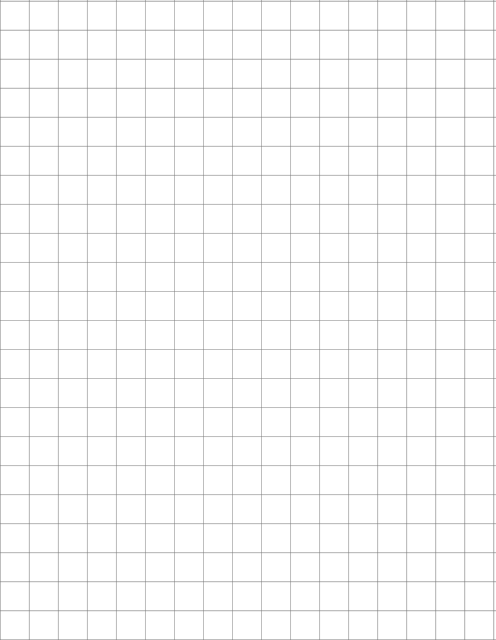
Write a Shadertoy shader that draws this pattern.

```glsl
// Plain square graph paper: thin grey rules on white, 17 cells across and 22 down.
// Each axis measures the distance to its nearest rule, and the hairline is
// smoothed by the exact overlap of its width with a pixel-wide filter.

#define CELL 0.04535            // cell side, in canvas heights
#define ORIGIN vec2(0.0005, 0.0004) // lower left crossing
#define LINE_WIDTH 0.00098      // rule width, in canvas heights
#define FILTER_PIXELS 1.3       // smoothing width
#define PAPER vec3(1.0)
#define INK vec3(0.47)

// Distance on each axis to the nearest rule.
vec2 ruleDistance(vec2 p) {
    vec2 cell = fract((p - ORIGIN) / CELL + 0.5) - 0.5;
    return abs(cell) * CELL;
}

// Share of the filter window covered by a rule on each axis.
vec2 ruleCoverage(vec2 dist, float window) {
    float fullCover = min(1.0, LINE_WIDTH / window);
    return clamp((0.5 * (LINE_WIDTH + window) - dist) / window, 0.0, fullCover);
}

void mainImage(out vec4 fragColor, in vec2 fragCoord) {
    vec2 p = fragCoord / iResolution.y;
    float window = FILTER_PIXELS / iResolution.y;

    // Join the vertical and horizontal rules where they cross.
    vec2 cover = ruleCoverage(ruleDistance(p), window);
    float ink = 1.0 - (1.0 - cover.x) * (1.0 - cover.y);

    fragColor = vec4(mix(PAPER, INK, ink), 1.0);
}
```
